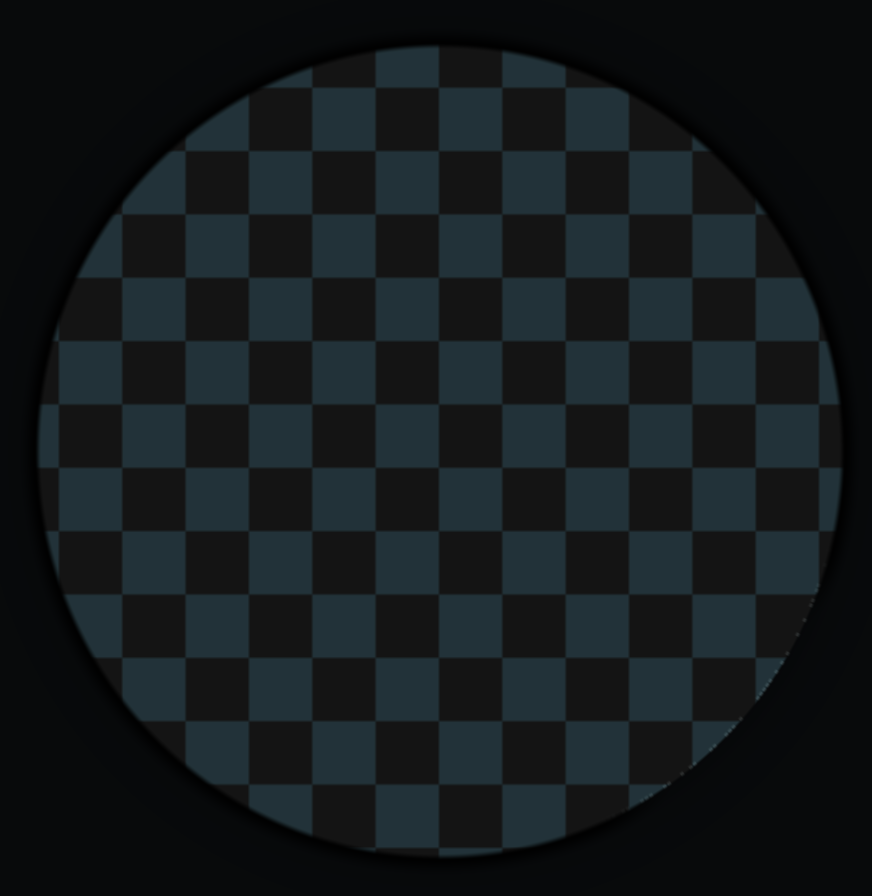
This pattern is drawn by a WebGL 1 fragment shader. Its source:

```glsl
precision highp float;
// A dark disc of teal and charcoal checks with a soft black rim and a worn lower right edge.

uniform vec2 u_resolution;

float hash(float n) {
    n = fract(n * 0.1031);
    n *= n + 33.33;
    return fract(n * (n + n));
}

// Signed distance to the nearest cell border, with alternating sign from cell to cell.
vec2 alternate(vec2 cell) {
    return 0.5 - abs(mod(cell + 0.5, 2.0) - 1.0);
}

float checker(vec2 cell, float blur) {
    vec2 side = clamp(alternate(cell) / blur, -1.0, 1.0);
    return 0.5 - 0.5 * side.x * side.y;
}

void main() {
    vec2 p = (gl_FragCoord.xy - 0.5 * u_resolution) / u_resolution.y;
    float pixel = 1.0 / u_resolution.y;

    // Checks
    float cellSize = 0.0707;
    float blur = max(0.0015, 0.75 * pixel) / cellSize;
    float teal = checker((p - vec2(0.0033, -0.0221)) / cellSize, blur);
    vec3 checks = mix(vec3(0.08, 0.08, 0.08), vec3(0.133, 0.198, 0.222), teal);

    // Disc, with distance measured outwards from its edge
    vec2 q = p - vec2(0.0046, -0.0039);
    float edge = length(q * vec2(1.004, 0.996)) - 0.4505;
    float angle = atan(q.y, q.x);

    // Worn arc at the lower right, where the rim fades away
    float worn = 1.0 - smoothstep(0.25, 0.48, abs(angle + 0.7));

    // Surround darkens into a black rim around the disc
    float rim = exp(-pow(max(edge, 0.0) / 0.014, 2.0)) * (1.0 - 0.75 * worn);
    float halo = 0.25 * exp(-max(edge, 0.0) / 0.025);
    vec3 surround = vec3(0.030, 0.038, 0.044) * (1.0 - max(rim, halo));

    float softness = max(mix(0.004, 0.002, worn), pixel);
    float inside = 1.0 - smoothstep(-softness, softness, edge);
    vec3 color = mix(surround, checks, inside);

    // Faint chips scattered along the worn arc
    float slot = angle * 75.0;
    float chip = step(0.55, hash(floor(slot) + 200.0));
    chip *= 1.0 - smoothstep(0.15, 0.5, abs(fract(slot) - 0.5));
    chip *= 1.0 - smoothstep(0.0, 0.004, abs(edge + 0.001));
    color += vec3(0.09, 0.10, 0.10) * chip * worn;

    gl_FragColor = vec4(color, 1.0);
}
```
